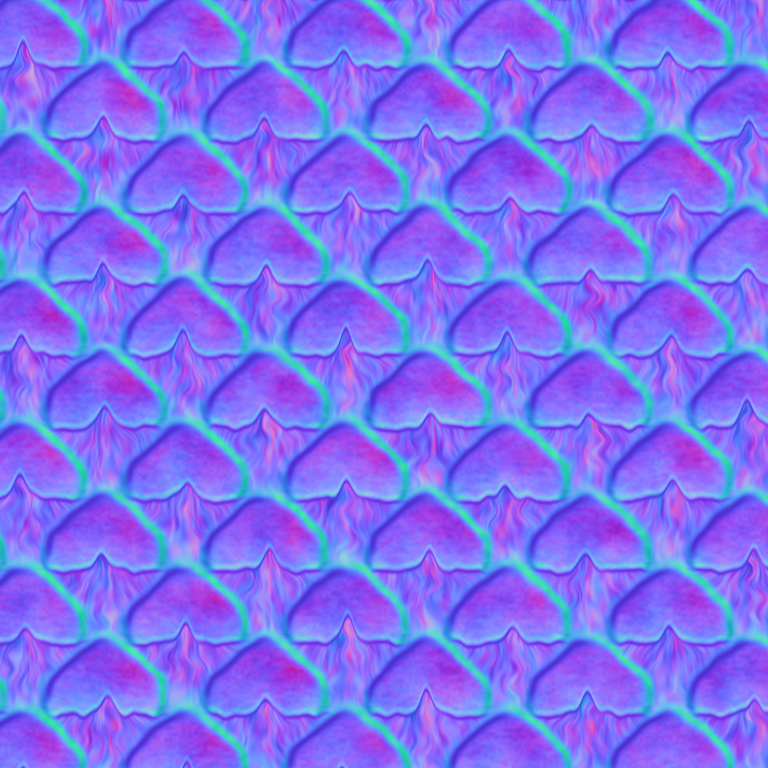
Give the GLSL for this texture map, as a Shadertoy shader.

```glsl
// Tangent-space normal map of overlapping scales in staggered rows.
// Rows are painted from top to bottom; every scale has a dished dome with a
// notched lower edge and a ribbed fan below it. Slopes are encoded as colour.

const float COLUMNS = 4.75;                    // scales across the canvas
const float ROW_STEP = 0.4446;                 // row spacing in scale widths
const vec2 FIRST_CROWN = vec2(0.1354, 0.9167); // crown of row 0, column 0
const float SOFT = 0.009;                      // edge softness

float hash(vec2 p) {
    return fract(sin(dot(p, vec2(127.1, 311.7))) * 43758.5453);
}

float noise(vec2 p) {
    vec2 i = floor(p), f = fract(p);
    f = f * f * (3.0 - 2.0 * f);
    return mix(mix(hash(i), hash(i + vec2(1, 0)), f.x),
               mix(hash(i + vec2(0, 1)), hash(i + vec2(1, 1)), f.x), f.y);
}

vec2 noiseSlope(vec2 p) {
    return vec2(noise(p), noise(p + 37.4)) - 0.5;
}

float band(float d, float width) {
    return exp(-d * d / (width * width));
}

float smoothMax(float a, float b, float k) {
    float h = max(k - abs(a - b), 0.0) / k;
    return max(a, b) + 0.25 * h * h * k;
}

// Approximate distance to a rounded gable with upright sides
float domeDistance(vec2 p) {
    float gable = (1.1 * sqrt(p.x * p.x + 0.018) + p.y - 0.150) / 1.49;
    float sides = abs(p.x) - 0.365 + 0.5 * max(-0.41 - p.y, 0.0);
    return smoothMax(gable, sides, 0.05);
}

vec2 domeOutward(vec2 p) {
    vec2 e = vec2(0.004, 0.0);
    return normalize(vec2(domeDistance(p + e.xy) - domeDistance(p - e.xy),
                          domeDistance(p + e.yx) - domeDistance(p - e.yx)));
}

// Height of the dome's lower edge, raised into a notch at the middle
float lowerEdge(float x, vec2 id) {
    float rise = mix(0.09, 0.17, hash(id + 3.1));
    float lean = (hash(id + 8.7) - 0.5) * 0.05;
    float wobble = 0.035 * (noise(vec2(x * 16.0, 0.0) + id * 9.0) - 0.5);
    float notch = 0.7 * band(x - lean, 0.045) + 0.3 * band(x, 0.12);
    return -0.482 + rise * notch + 0.09 * x * x + wobble;
}

// Concave face: upper part leans down, lower part leans up
vec2 dishSlope(vec2 p, vec2 id) {
    float low = smoothstep(-0.20, -0.47, p.y);
    vec2 slope = mix(vec2(0.15, -0.42), vec2(0.08, 0.06), low);
    slope += vec2(0.16, -0.12) * band(length(p - vec2(0.20, -0.19)), 0.12);
    slope += vec2(-0.12, 0.16) * band(length(p - vec2(-0.08, -0.27)), 0.13);
    slope += vec2(-0.16, 0.26) * smoothstep(0.20, 0.36, abs(p.x)) * low;
    slope += 0.34 * noiseSlope(p * 6.0 + id * 17.0);
    slope += 0.20 * noiseSlope(mat2(15, 12, -22, 28) * p + id * 23.0);
    return slope + 0.14 * noiseSlope(p * 52.0 + id * 31.0);
}

// Crooked ribs spread downward from the notch
vec2 fanSlope(vec2 p, vec2 id) {
    float bend = 0.12 * (noise(p * 11.0 + id * 7.0) - 0.5);
    float spread = (p.x + bend * 0.5) / max(-0.08 - p.y, 0.12);
    vec2 ribs = noiseSlope(vec2(spread * 14.0, p.y * 9.0) + id * 13.0);
    ribs += 0.9 * noiseSlope(vec2(spread * 30.0, p.y * 15.0) + id * 29.0);
    float middle = band(p.x, 0.20);
    vec2 slope = vec2(0.10, -0.19) + ribs * mix(0.34, 0.52, middle);
    float centre = p.x + bend;
    slope.x += 0.38 * band(centre - 0.030, 0.026) * smoothstep(-0.85, -0.45, p.y);
    slope.x -= 0.38 * band(centre + 0.055, 0.035) * smoothstep(-0.70, -0.40, p.y);
    slope.y += 0.30 * smoothstep(-0.60, -0.86, p.y);
    return slope + 0.22 * noiseSlope(p * 9.0 + id * 5.0);
}

// Paint one scale over the slopes of the rows above it
vec2 paintScale(vec2 slope, vec2 p, vec2 id) {
    float d = domeDistance(p) + 0.022 * (noise(p * 9.0 + id * 19.0) - 0.5);
    vec2 outward = domeOutward(p);
    float edge = p.y - lowerEdge(p.x, id);

    // Bright outer rim, strongest at the crown and the right
    float side = mix(0.40, 1.0, smoothstep(-0.24, -0.04, p.x));
    side = max(side, 0.9 * smoothstep(-0.24, -0.34, p.y));
    vec2 rim = vec2(-0.60 * abs(outward.x) - 0.12, 0.26 + 0.48 * outward.y);
    rim.y += 0.20 * outward.x;
    rim += 0.30 * noiseSlope(p * 20.0 + id * 11.0);
    vec2 above = mix(slope, dishSlope(p, id), smoothstep(SOFT, -SOFT, d));
    above = mix(above, rim, side * band(d - 0.008, 0.031));

    // Dark inner crease along the left shoulder and crown
    float crease = band(d + 0.014, 0.024) * smoothstep(0.14, -0.08, p.x);
    crease *= smoothstep(-0.44, -0.30, p.y);
    above = mix(above, vec2(-0.40, -0.64), 0.95 * crease);

    // Fan below the lower edge, separated by a thin groove
    slope = mix(above, fanSlope(p, id), smoothstep(SOFT, -SOFT, edge));
    float flank = clamp(p.x * 12.0, -1.0, 1.0) * band(p.x, 0.10);
    vec2 groove = vec2(-0.12 + 0.60 * flank, -0.68 + 0.35 * abs(flank));
    slope = mix(slope, groove, 0.9 * band(edge + 0.003, 0.014));
    slope += vec2(-0.10, 0.36) * band(edge - 0.028, 0.018)
           * smoothstep(0.03, -0.03, d);
    return slope;
}

void mainImage(out vec4 fragColor, in vec2 fragCoord) {
    vec2 q = (fragCoord / iResolution.xy - FIRST_CROWN) * COLUMNS;
    float firstRow = ceil((-1.1 - q.y) / ROW_STEP);
    vec2 slope = vec2(0.0);
    for (int i = 0; i < 4; i++) {
        float row = firstRow + float(i);
        float x = q.x - 0.5 * mod(row, 2.0);
        float column = floor(x + 0.5);
        vec2 p = vec2(x - column, q.y + ROW_STEP * row);
        slope = paintScale(slope, p, vec2(column, row));
    }
    float up = sqrt(max(1.0 - 1.15 * dot(slope, slope), 0.09));
    fragColor = vec4(vec3(slope, up) * 0.5 + 0.5, 1.0);
}
```
